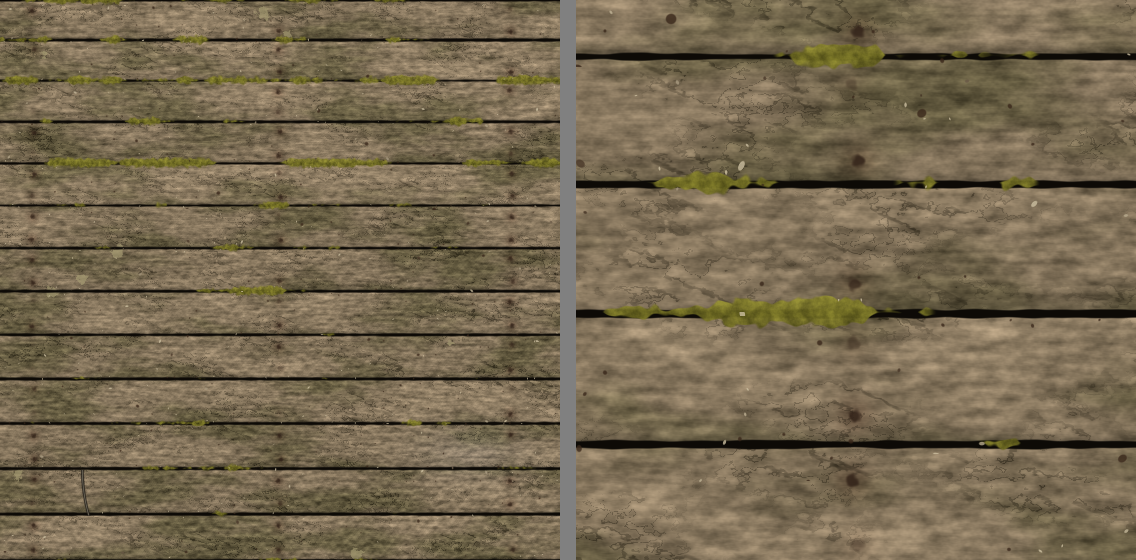
Left: the whole. Right: its middle third, enlarged.
Write a Shadertoy shader that draws this texture.

```glsl
const float PLANKS = 13.0;

vec2 hash2(vec2 p) {
    p = vec2(dot(p, vec2(127.1, 311.7)), dot(p, vec2(269.5, 183.3)));
    return fract(sin(p) * 43758.5);
}

float gradDot(vec2 cell, vec2 offset) {
    float angle = 6.2832 * hash2(cell).x;
    return dot(vec2(cos(angle), sin(angle)), offset);
}

float gradNoise(vec2 p) {
    vec2 i = floor(p), f = p - i;
    vec2 u = f * f * f * (f * (f * 6.0 - 15.0) + 10.0);
    vec2 e = vec2(1.0, 0.0);
    return mix(mix(gradDot(i, f), gradDot(i + e, f - e), u.x),
               mix(gradDot(i + e.yx, f - e.yx), gradDot(i + 1.0, f - 1.0), u.x), u.y);
}

float fbm(vec2 p) {
    float sum = 0.0, amp = 0.6;
    for (int i = 0; i < 4; i++) {
        sum += amp * gradNoise(p);
        p = p * 2.03 + 17.3;
        amp *= 0.55;
    }
    return sum;
}

// Depth of the k-th gap below the top; planks widen slightly downwards
float gapDepth(float k) { return k * (0.0712 + 0.000443 * k); }

vec3 woodColor(vec2 p, float plank) {
    vec2 q = p + vec2(plank * 3.7, plank * 1.3);
    vec2 rnd = hash2(vec2(plank, 4.0));
    float stain = fbm(q * vec2(4.5, 13.0));
    float grain = fbm(q * vec2(22.0, 150.0));
    float mottle = fbm(q * vec2(65.0, 105.0));
    float tone = 0.57 + 0.1 * (rnd.x - 0.5) + 0.5 * stain + 0.42 * grain + 0.5 * mottle;

    // Wandering fine cracks, gathered in patches
    vec2 warped = q * vec2(28.0, 62.0) + 1.3 * mottle;
    float crack = 1.0 - smoothstep(0.02, 0.09, abs(gradNoise(warped)));
    tone -= 0.24 * crack * smoothstep(-0.1, 0.3, gradNoise(q * vec2(9.0, 22.0)));

    // Pale weathered patch
    vec2 patchPos = (p - vec2(0.84, 0.81)) / vec2(0.1, 0.045);
    float pale = exp(-dot(patchPos, patchPos));
    tone += 0.14 * pale;

    vec3 col = mix(vec3(0.21, 0.18, 0.125), vec3(0.71, 0.625, 0.505), clamp(tone, 0.0, 1.1));
    col *= mix(vec3(1.0), vec3(0.93, 0.97, 0.88), smoothstep(0.1, -0.3, stain));
    return col + pale * vec3(0.0, 0.01, 0.03);
}

void mainImage(out vec4 fragColor, in vec2 fragCoord) {
    vec2 uv = fragCoord / iResolution.xy;
    float px = 1.0 / iResolution.y;
    vec2 p = vec2(uv.x, 1.0 - uv.y);

    // Plank index, and signed distance to the nearest gap
    float k = (sqrt(0.00507 + 0.001772 * p.y) - 0.0712) / 0.000886;
    float plank = min(floor(k), PLANKS - 1.0), gap = round(k);
    float top = gapDepth(plank), height = gapDepth(plank + 1.0) - top;
    float d = p.y - gapDepth(gap);
    vec2 gapRnd = hash2(vec2(gap, 9.0));
    vec3 col = woodColor(p, plank);

    // Sunlit upper rim and shaded lower rim
    float rimNoise = 0.6 + gradNoise(vec2(p.x * 14.0, gap * 5.1));
    col *= 1.0 + 0.22 * rimNoise * gapRnd.x * exp(-abs(d) / 0.006) * step(0.0, d);
    col *= 1.0 - 0.35 * exp(-abs(d) / 0.004) * step(d, 0.0);

    // Rusty nails: three columns, two per plank
    for (int i = 0; i < 6; i++) {
        float column = float(i / 2), row = float(i % 2);
        vec2 rnd = hash2(vec2(plank + 20.0 * row, column + 31.0));
        vec2 nail = vec2(0.059 + 0.44 * column - 0.013 * column * (column - 1.0),
                         top + height * mix(0.24, 0.78, row));
        float r = length(p - nail - 0.006 * (rnd - 0.5)) + 0.002 * gradNoise(p * 260.0);
        float strength = smoothstep(0.05, 0.5, rnd.y);
        col *= 1.0 - strength * vec3(0.2, 0.25, 0.27) * exp(-r * r / 0.00012);
        col = mix(col, vec3(0.2, 0.14, 0.1), 0.85 * strength * smoothstep(0.0045 + px, 0.0025 - px, r));
    }

    // Ragged lichen rosettes
    for (int i = 0; i < 9; i++) {
        vec2 center = hash2(vec2(float(i), 57.0));
        float size = 0.004 + 0.009 * hash2(center * 40.0).x;
        float r = length(p - center) + 0.018 * fbm(p * 110.0);
        col = mix(col, vec3(0.64, 0.6, 0.44), 0.7 * smoothstep(size + px, size - 0.003, r));
    }

    // Dark gaps with chipped edges
    float halfWidth = 0.0016 + 0.0012 * gapRnd.y + 0.0012 * gradNoise(vec2(p.x * 55.0, gap * 3.7));
    col = mix(col, vec3(0.05, 0.04, 0.025), smoothstep(px, -px, abs(d) - halfWidth));

    // Moss cushions, thickest along two of the upper gaps
    float lush = (gap == 2.0 || gap == 4.0) ? 0.2 : -0.1 - 0.012 * gap;
    float growth = gradNoise(vec2(p.x * 9.0, gap * 7.3 + 0.4)) + 0.45 * gradNoise(vec2(p.x * 32.0, gap * 4.1)) + lush;
    float cushion = 0.0085 * smoothstep(0.0, 0.45, growth);
    float mossEdge = cushion - abs(d + 0.001) + 0.005 * gradNoise(p * 130.0);
    float moss = smoothstep(-px, 2.0 * px, mossEdge) * smoothstep(0.0, 0.1, growth);
    vec3 mossColor = mix(vec3(0.27, 0.26, 0.07), vec3(0.6, 0.58, 0.2), clamp(0.55 + 0.9 * fbm(p * 120.0) - 20.0 * d, 0.0, 1.0));
    col = mix(col, mossColor, 0.92 * moss);

    // Scattered chips and leaf crumbs, denser beside the gaps
    for (int layer = 0; layer < 2; layer++) {
        float scale = layer == 0 ? 34.0 : 75.0;
        vec2 cell = floor(p * scale), rnd = hash2(cell + 13.0 * float(layer)), rnd2 = hash2(cell + 71.0);
        vec2 v = (fract(p * scale) - 0.25 - 0.5 * rnd2) / scale;
        float c = cos(6.28 * rnd.y), s = sin(6.28 * rnd.y);
        v = mat2(c, -s, s, c) * v * vec2(1.0, 1.0 + rnd2.x);
        float size = (0.05 + 0.06 * rnd2.y) / scale;
        float keep = step(rnd.x, 0.06 + 0.16 * exp(-abs(d) / 0.009));
        vec3 chip = mix(vec3(0.22, 0.15, 0.1), vec3(0.8, 0.75, 0.63), smoothstep(0.25, 0.7, rnd2.x));
        col = mix(col, chip, 0.8 * keep * smoothstep(px, -px, length(v) - size));
    }

    // Curved twig across one plank
    float along = (p.y - 0.838) / 0.084;
    float twig = abs(p.x - 0.147 - 0.012 * along * along);
    float span = smoothstep(0.0, 0.03, along) * smoothstep(1.0, 0.97, along);
    col = mix(col, mix(vec3(0.38, 0.36, 0.31), vec3(0.13, 0.11, 0.09), smoothstep(0.0, 0.002, twig)),
              span * smoothstep(px, -px, twig - 0.0024));

    fragColor = vec4(clamp(col, 0.0, 1.0), 1.0);
}
```
